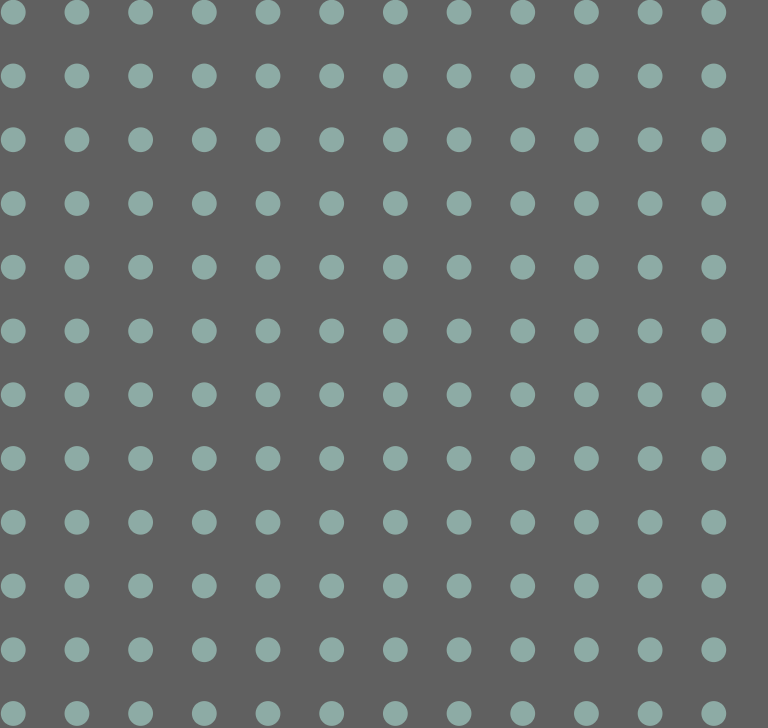
Give the GLSL for this pattern, as a Shadertoy shader.

```glsl
// Regular grid of flat sage-green dots on a dark grey ground.

// Lengths are fractions of the canvas height, measured from the top left.
#define GRID_COUNT vec2(12.0, 12.0)
#define GRID_PITCH vec2(0.08748, 0.08757)
#define FIRST_DOT vec2(0.0182, 0.0168)
#define DOT_RADIUS 0.0170
#define GROUND_COLOR vec3(0.378, 0.378, 0.378)
#define DOT_COLOR vec3(0.553, 0.671, 0.647)

// Signed distance to the nearest dot of the bounded grid.
float dotGridDistance(vec2 p) {
    vec2 cell = round((p - FIRST_DOT) / GRID_PITCH);
    cell = clamp(cell, vec2(0.0), GRID_COUNT - 1.0);
    vec2 center = FIRST_DOT + cell * GRID_PITCH;
    return length(p - center) - DOT_RADIUS;
}

void mainImage(out vec4 fragColor, in vec2 fragCoord) {
    // Height-relative coordinates with y running downward
    float pixel = 1.0 / iResolution.y;
    vec2 p = vec2(fragCoord.x, iResolution.y - fragCoord.y) * pixel;

    // Dot coverage with a one-pixel soft edge
    float coverage = clamp(0.5 - dotGridDistance(p) / pixel, 0.0, 1.0);

    fragColor = vec4(mix(GROUND_COLOR, DOT_COLOR, coverage), 1.0);
}
```
